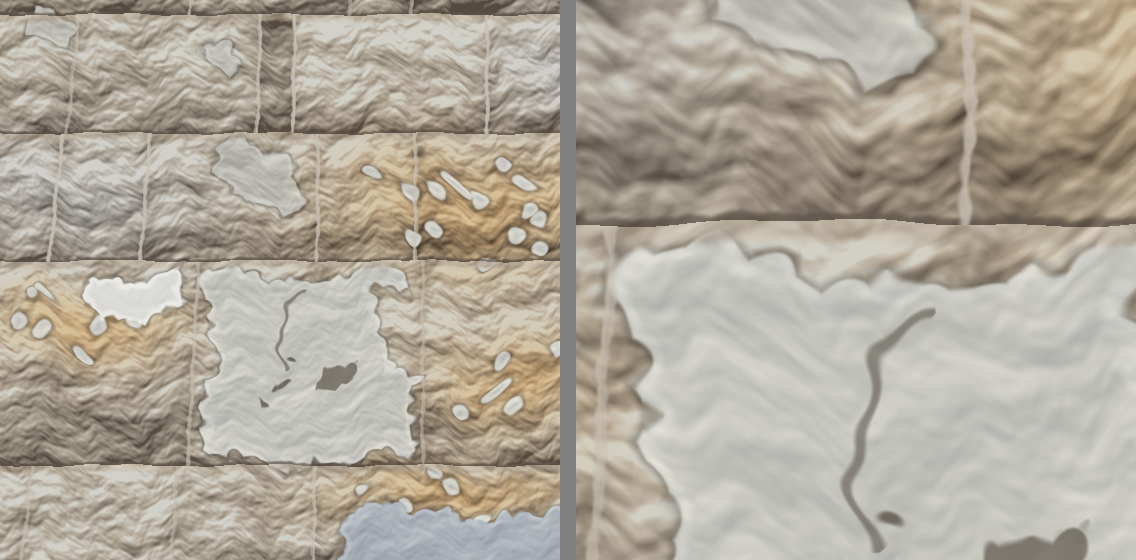
Left, the full canvas; right, a detail of the centre.
Reproduce this texture procedurally as a WebGL 1 fragment shader.

```glsl
precision highp float;
uniform vec2 u_resolution;

vec2 hash2(vec2 p) {
  return fract(sin(vec2(dot(p, vec2(127.1, 311.7)), dot(p, vec2(269.5, 183.3)))) * 43758.5);
}

// Distance to the nearest scattered point
float cells(vec2 p) {
  vec2 cell = floor(p), f = p - cell;
  float nearest = 2.0;
  for (int j = -1; j <= 1; j++)
    for (int i = -1; i <= 1; i++) {
      vec2 o = vec2(float(i), float(j));
      nearest = min(nearest, length(o + hash2(cell + o) - f));
    }
  return nearest;
}

vec2 warp(vec2 p) {
  p += 0.014 * sin(p.yx * vec2(27.0, 19.0) + vec2(1.0, 4.0));
  p += 0.007 * sin(p.yx * vec2(61.0, 53.0) + vec2(3.0, 0.5));
  return p + 0.003 * sin(p.yx * vec2(149.0, 131.0));
}

// Rock face height: layered cells, stretched along the bedding
float rockHeight(vec2 p) {
  p = warp(p) * vec2(8.0, 13.0);
  float sum = 0.0, amp = 0.5;
  for (int i = 0; i < 4; i++) {
    sum -= amp * cells(p);
    p = mat2(0.96, 0.28, -0.28, 0.96) * p * 2.1 + 7.3;
    amp *= 0.5;
  }
  return sum;
}

float box(vec2 p, vec2 center, vec2 halfSize) {
  vec2 d = abs(p - center) - halfSize + 0.015;
  return length(max(d, 0.0)) + min(max(d.x, d.y), 0.0) - 0.015;
}

float stain(vec2 p, vec2 center, vec2 radius) {
  vec2 d = (p - center) / radius;
  return exp(-dot(d, d));
}

// Stone tones from deep shadow to bleached highlight
vec3 stoneRamp(float l) {
  vec3 c = mix(vec3(0.33, 0.29, 0.25), vec3(0.48, 0.44, 0.39), clamp(l * 4.0, 0.0, 1.0));
  c = mix(c, vec3(0.61, 0.57, 0.51), clamp(l * 4.0 - 1.0, 0.0, 1.0));
  c = mix(c, vec3(0.73, 0.69, 0.63), clamp(l * 4.0 - 2.0, 0.0, 1.0));
  return mix(c, vec3(0.82, 0.82, 0.79), clamp(l * 4.0 - 3.0, 0.0, 1.0));
}

void main() {
  vec2 p = gl_FragCoord.xy / u_resolution;
  vec2 w = warp(p);
  float y = p.y + 0.002 * sin(p.x * 23.0) + 0.001 * sin(p.x * 71.0);

  // Courses and their upright joints
  float lo = 0.0, hi = 0.169;
  vec4 joints = vec4(0.045, 0.31, 0.56, 0.56);
  if (y > 0.974) { lo = 0.974; hi = 1.15; joints = vec4(0.345, 0.625, 0.735, 0.735); }
  else if (y > 0.762) { lo = 0.762; hi = 0.974; joints = vec4(0.13, 0.462, 0.525, 0.87); }
  else if (y > 0.534) { lo = 0.534; hi = 0.762; joints = vec4(0.1, 0.26, 0.567, 0.742); }
  else if (y > 0.169) { lo = 0.169; hi = 0.534; joints = vec4(0.345, 0.345, 0.755, 0.755); }
  else lo = -0.05;
  float x = p.x - 0.13 * max(0.0, 1.0 - p.x / 0.6) * (y - 0.5 * (lo + hi));
  x += 0.0015 * sin(y * 60.0);
  float left = -0.2, right = 1.2;
  for (int i = 0; i < 4; i++) {
    if (joints[i] < x) left = max(left, joints[i]);
    else right = min(right, joints[i]);
  }
  float side = min(x - left, right - x), below = y - lo, above = hi - y;
  float t = below / (hi - lo);
  vec2 block = hash2(vec2(left, lo) * 10.0);

  // Light from above on the rough face
  float h = rockHeight(p);
  float relief = h - rockHeight(p + vec2(-0.002, 0.006));
  float l = 0.68 + 0.14 * (block.x - 0.5) + 3.2 * relief + 0.5 * (h + 0.45);
  l += 0.12 * smoothstep(0.4, 0.9, t) - 0.2 * (1.0 - smoothstep(0.08, 0.4, t));
  l -= 0.3 * exp(-below / 0.014) + 0.2 * exp(-side / 0.012);
  l -= 0.22 * step(right - left, 0.08);
  l -= 0.14 * (1.0 - smoothstep(0.345, 0.365, w.y)) * step(0.169, y) * step(x, 0.345);
  l -= 0.5 * (stain(p, vec2(0.21, 0.98), vec2(0.03, 0.012))
    + stain(p, vec2(0.84, 0.985), vec2(0.05, 0.014)) + stain(p, vec2(0.49, 0.965), vec2(0.025, 0.02)));
  vec3 color = stoneRamp(l);

  // Ochre weathering and cool grey blocks
  float ochre = stain(w, vec2(0.85, 0.63), vec2(0.27, 0.12)) + stain(w, vec2(0.15, 0.42), vec2(0.17, 0.07))
    + stain(w, vec2(0.93, 0.32), vec2(0.17, 0.09)) + stain(w, vec2(0.8, 0.12), vec2(0.22, 0.05));
  color *= mix(vec3(1.0), vec3(1.03, 0.91, 0.73), min(ochre, 1.0));
  float cool = stain(w, vec2(0.12, 0.65), vec2(0.25, 0.1)) + stain(w, vec2(0.97, 0.87), vec2(0.09, 0.1));
  color = mix(color, vec3(dot(color, vec3(0.333))) * vec3(1.01, 1.0, 0.99), 0.7 * min(cool, 1.0));

  // Remnants of plaster with a ragged, shadowed rim
  vec2 q = w + 0.02 * (cells(p * 34.0) - 0.4);
  float slab = max(box(q, vec2(0.56, 0.345), vec2(0.185, 0.165)), -box(q, vec2(0.735, 0.4), vec2(0.06, 0.075)));
  float white = box(q, vec2(0.255, 0.475), vec2(0.085, 0.034));
  float blue = box(q, vec2(0.84, 0.02), vec2(0.22, 0.065));
  float thin = min(box(q, vec2(0.47, 0.69), vec2(0.065, 0.05)), box(q, vec2(0.4, 0.89), vec2(0.025, 0.025)));
  thin = min(thin, box(q, vec2(0.1, 0.945), vec2(0.04, 0.025)));
  float chips = (cells(w * 15.0) - 0.22) / 15.0 + 0.06 * (1.0 - smoothstep(0.2, 0.6, ochre));
  float plaster = min(min(min(slab, white), min(blue, thin)), chips);
  color *= 1.0 - 0.25 * (1.0 - smoothstep(0.0, 0.012, plaster));
  vec3 coat = mix(vec3(0.69, 0.69, 0.68), vec3(0.82, 0.82, 0.79), clamp(0.7 + 4.0 * relief, -0.6, 1.4));
  coat = mix(coat, vec3(0.9, 0.9, 0.89), 0.75 * (1.0 - smoothstep(0.0, 0.005, white)));
  coat *= mix(vec3(1.0), vec3(0.86, 0.9, 0.97), 1.0 - smoothstep(0.0, 0.005, blue));
  coat += 0.06 * (1.0 - smoothstep(0.0, 0.01, abs(plaster + 0.005)));
  color = mix(color, coat, (1.0 - smoothstep(-0.002, 0.003, plaster)) * (thin < 0.005 ? 0.75 : 0.95));

  // Curved crack, pits and a broken chip in the slab
  vec2 c = w - vec2(0.575, 0.4);
  float crack = abs(length(c) - 0.085) + 0.1 * smoothstep(0.0, 0.02, max(c.x + 0.01, -c.y - 0.04));
  float damage = 0.6 * (1.0 - smoothstep(0.001, 0.005, crack));
  for (int i = 0; i < 3; i++) {
    vec2 pit = vec2(0.485, 0.29) + vec2(0.012, 0.042) * float(i);
    damage = max(damage, 0.8 * (1.0 - smoothstep(0.004, 0.011, length(q - pit))));
  }
  damage = max(damage, 0.7 * (1.0 - smoothstep(0.0, 0.005, box(q, vec2(0.592, 0.332), vec2(0.027, 0.016)))));
  color = mix(color, vec3(0.36, 0.33, 0.29), damage);

  // Bed shadows, pale ledges and upright mortar lines
  float grit = 0.004 * (cells(p * 70.0) - 0.4);
  color = mix(color, vec3(0.7, 0.65, 0.58) + relief, 0.75 * (1.0 - smoothstep(0.007, 0.016, above + grit)));
  color = mix(color, vec3(0.36, 0.32, 0.28), 0.7 * (1.0 - smoothstep(0.002, 0.007, below + grit)));
  float mortar = 1.0 - smoothstep(0.0015, 0.005, side + grit);
  color = mix(color, vec3(0.79, 0.76, 0.71), mortar * (0.5 + 0.4 * block.y));
  gl_FragColor = vec4(color, 1.0);
}
```
